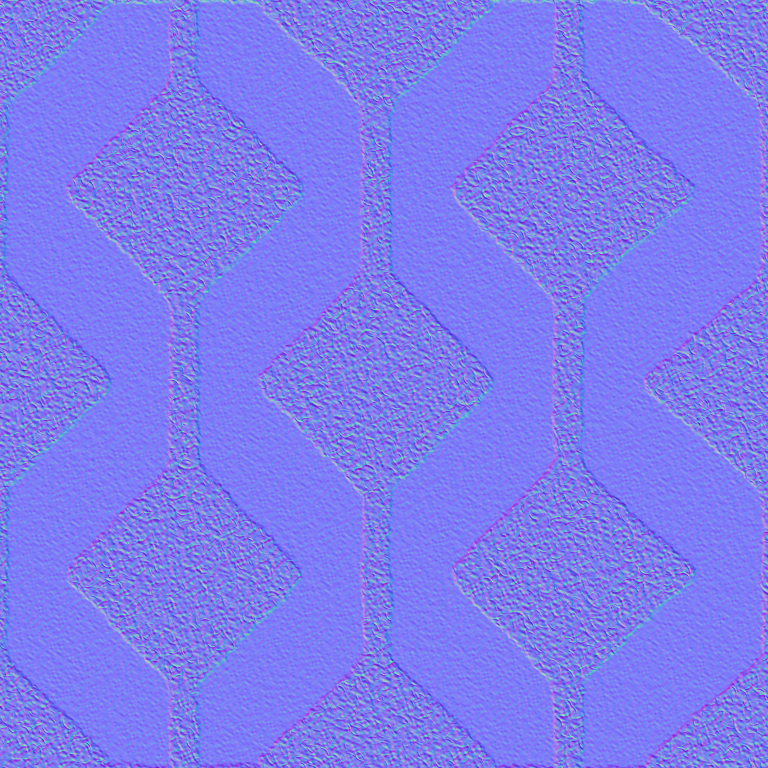
Reproduce this texture map procedurally as a Shadertoy shader.

```glsl
// Tangent-space normal map of a paving lattice: smooth raised bands around grassy diamonds and slots.

const float REPEATS = 2.0;        // lattice periods across and down
const float DIAMOND_HALF = 0.113; // half side of a diamond
const float CORNER = 0.018;       // corner rounding of a diamond
const float SLOT_HALF = 0.0178;   // half width of the vertical slots
const float BEVEL = 0.0027;       // half width of the sloped rim

vec3 hash3(vec2 p) {
    vec3 q = fract(p.xyx * vec3(0.1031, 0.1030, 0.0973));
    q += dot(q, q.yxz + 33.33);
    return fract((q.xxy + q.yzz) * q.zyx);
}

float valueNoise(vec2 p) {
    vec2 cell = floor(p);
    vec2 f = fract(p);
    f = f * f * (3.0 - 2.0 * f);
    float low = mix(hash3(cell).x, hash3(cell + vec2(1, 0)).x, f.x);
    float high = mix(hash3(cell + vec2(0, 1)).x, hash3(cell + vec2(1, 1)).x, f.x);
    return mix(low, high, f.y);
}

vec2 rotate(vec2 p, float angle) {
    float c = cos(angle), s = sin(angle);
    return vec2(c * p.x - s * p.y, s * p.x + c * p.y);
}

float smoothMin(float a, float b, float k) {
    float h = max(k - abs(a - b), 0.0) / k;
    return min(a, b) - 0.25 * h * h * k;
}

float roundedDiamond(vec2 p, float halfSide, float corner) {
    vec2 q = abs(vec2(p.x + p.y, p.x - p.y)) * 0.7071 - halfSide + corner;
    return length(max(q, 0.0)) + min(max(q.x, q.y), 0.0) - corner;
}

// Offset from the nearest point of a square grid with the given period
vec2 nearestOffset(vec2 p, float period) {
    return p - period * floor(p / period + 0.5);
}

// Signed distance to the sunken parts, negative inside them
float sunkenDistance(vec2 uv) {
    float period = 1.0 / REPEATS;
    vec2 p = uv + vec2(mix(0.0095, -0.010, smoothstep(0.8, 1.0, uv.x)), -0.0025);
    vec2 even = nearestOffset(p, period);
    vec2 odd = nearestOffset(p - 0.5 * period, period);
    float diamonds = min(roundedDiamond(even, DIAMOND_HALF, CORNER),
                         roundedDiamond(odd, DIAMOND_HALF, CORNER));
    float slots = min(abs(even.x), abs(odd.x)) - SLOT_HALF;
    float border = min(uv.y, 1.0 - uv.y) - 0.002;
    float wobble = (valueNoise(uv * 24.0) - 0.5) * 0.005
                 + (valueNoise(rotate(uv, 0.5) * 200.0) - 0.5) * 0.0045;
    return min(smoothMin(diamonds, slots, 0.012), border) + wobble;
}

// Short blades scattered one per cell at random angles
float blades(vec2 p) {
    vec2 cell = floor(p);
    float top = 0.0;
    for (int y = -1; y <= 1; y++) {
        for (int x = -1; x <= 1; x++) {
            vec2 id = cell + vec2(x, y);
            vec3 rnd = hash3(id);
            vec2 q = rotate(p - id - rnd.xy, 6.2832 * rnd.z);
            q.y += (rnd.y - 0.5) * q.x * q.x; // bend
            q.x = max(abs(q.x) - mix(0.1, 0.7, rnd.x), 0.0);
            float profile = 1.0 - smoothstep(0.0, 0.19, length(q));
            top = max(top, profile * mix(0.15, 1.0, rnd.y * rnd.y));
        }
    }
    return top;
}

// Sparse small dents in the smooth bands
float pits(vec2 p) {
    vec3 rnd = hash3(floor(p));
    float d = length(fract(p) - mix(vec2(0.3), vec2(0.7), rnd.xy));
    return step(0.96, rnd.z) * (1.0 - smoothstep(0.0, 0.16, d));
}

float raisedMask(vec2 uv) {
    return smoothstep(-BEVEL, BEVEL, sunkenDistance(uv));
}

float surfaceHeight(vec2 uv) {
    float stone = 0.00066 * valueNoise(rotate(uv, 0.6) * 310.0)
                + 0.00018 * valueNoise(rotate(uv, 1.1) * 190.0 + 7.0)
                - 0.00050 * pits(uv * 36.0);
    float grass = 0.0020 * valueNoise(rotate(uv, 0.4) * 265.0 + 31.0)
                + 0.0011 * blades(uv * 74.0)
                + 0.0009 * blades(rotate(uv, 0.9) * 118.0 + 17.0);
    return mix(grass - 0.0014, stone + 0.00075, raisedMask(uv));
}

vec3 surfaceNormal(vec2 uv, float reach) {
    vec2 e = vec2(reach, 0.0);
    vec2 slope = vec2(surfaceHeight(uv + e.xy) - surfaceHeight(uv - e.xy),
                      surfaceHeight(uv + e.yx) - surfaceHeight(uv - e.yx)) / (2.0 * reach);
    return normalize(vec3(-slope * vec2(0.9, 1.15) - vec2(0.015, 0.025), 1.0));
}

void mainImage(out vec4 fragColor, in vec2 fragCoord) {
    vec2 uv = fragCoord / iResolution.xy;
    vec3 normal = surfaceNormal(uv, 0.0008);
    // Rough ground scatters the normal, which shortens its upward part
    normal.z *= mix(0.89, 0.95, raisedMask(uv)) - 0.4 * max(normal.y, 0.0);
    fragColor = vec4(0.5 + 0.5 * normal, 1.0);
}
```
